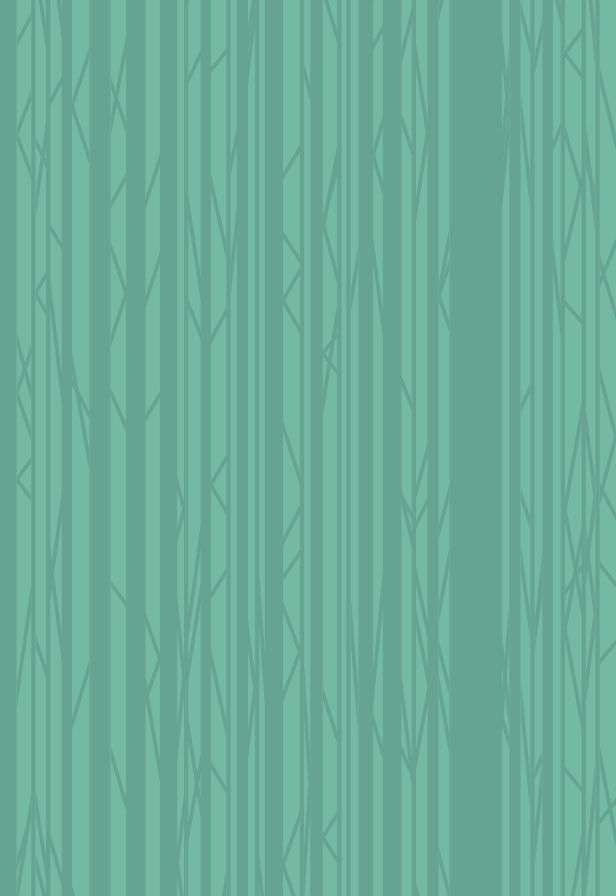
Give the GLSL for this pattern, as a Shadertoy shader.

```glsl
// Flat two-tone forest: vertical trunks of mixed width with thin branches crossing the gaps.

const vec3 TRUNK_COLOR = vec3(0.40, 0.64, 0.565);
const vec3 LIGHT_COLOR = vec3(0.453, 0.73, 0.64);
const int TRUNK_COUNT = 28;
const int GREAT_TRUNK = 21;
const float TRUNK_SHARE = 0.505;   // part of the canvas width under trunks
const float BRANCH_WIDTH = 0.006;
const float SLOT_HEIGHT = 0.145;   // vertical spacing of branches

float hash(vec2 p) {
    return fract(sin(dot(p, vec2(127.1, 311.7))) * 43758.5453);
}

// Coverage of a shape from its signed distance, smoothed over one pixel
float coverage(float dist, float pixel) {
    return clamp(0.5 - dist / pixel, 0.0, 1.0);
}

// Relative trunk width: mostly alternating broad and thin, with one great trunk
float trunkWeight(int i) {
    if (i == GREAT_TRUNK) return 47.0;
    float id = float(i);
    float thinChance = i % 2 == 0 ? 0.15 : 0.85;
    bool thin = hash(vec2(id, 1.7)) < thinChance;
    return thin ? 3.8 : mix(9.0, 20.0, hash(vec2(id, 4.3)));
}

// Relative width of the gap to the right of a trunk
float gapWeight(int i) {
    return mix(4.0, 15.0, hash(vec2(float(i), 8.9)));
}

// Distance to a slanted branch, or a mirrored pair, rooted on one side of a gap
float branchDistance(vec2 p, float left, float width, vec2 id) {
    float rootSide = hash(id + 0.31);
    float across = rootSide < 0.5 ? p.x - left : left + width - p.x;
    float rootY = (id.y + hash(id + 0.57)) * SLOT_HEIGHT;
    float rise = mix(0.03, 0.17, pow(hash(id + 0.73), 1.5));
    float kind = hash(id + 0.89);
    float dy = p.y - rootY;
    dy = kind < 0.25 ? abs(dy) : (kind < 0.62 ? dy : -dy);
    float slope = rise / width;
    return abs(dy - slope * across) / sqrt(1.0 + slope * slope) - 0.5 * BRANCH_WIDTH;
}

// Coverage of all branches in one gap; narrow gaps get few
float branches(vec2 p, float left, float width, float gapId, float pixel) {
    float density = 0.8 * smoothstep(0.006, 0.021, width);
    float slot = floor(p.y / SLOT_HEIGHT);
    float cover = 0.0;
    for (int k = -2; k <= 2; k++) {
        vec2 id = vec2(gapId, slot + float(k));
        if (hash(id + 0.13) < density) {
            cover = max(cover, coverage(branchDistance(p, left, width, id), pixel));
        }
    }
    return cover;
}

// Coverage of trunks and branches, laid out from left to right
float forest(vec2 p, float pixel) {
    // Scale the random widths so that they fill the canvas exactly
    float trunkSum = 0.0;
    float gapSum = 0.0;
    for (int i = 0; i < TRUNK_COUNT; i++) {
        trunkSum += trunkWeight(i);
        gapSum += gapWeight(i);
    }
    float trunkScale = TRUNK_SHARE / trunkSum;
    float gapScale = (1.0 - TRUNK_SHARE) / gapSum;

    float cover = 0.0;
    float x = 0.0;
    for (int i = 0; i < TRUNK_COUNT; i++) {
        float halfTrunk = 0.5 * trunkWeight(i) * trunkScale;
        cover = max(cover, coverage(abs(p.x - x - halfTrunk) - halfTrunk, pixel));
        x += 2.0 * halfTrunk;

        float gap = gapWeight(i) * gapScale;
        if (p.x >= x && p.x < x + gap) {
            cover = max(cover, branches(p, x, gap, float(i), pixel));
        }
        x += gap;
    }
    return cover;
}

void mainImage(out vec4 fragColor, in vec2 fragCoord) {
    float pixel = 1.0 / iResolution.x;
    vec2 p = fragCoord * pixel;
    fragColor = vec4(mix(LIGHT_COLOR, TRUNK_COLOR, forest(p, pixel)), 1.0);
}
```
